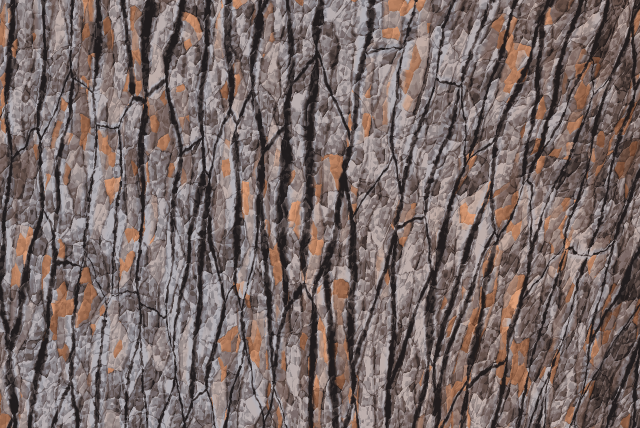
Give the GLSL for this texture, as a WebGL 2 fragment shader.

```glsl
#version 300 es
precision highp float;
// Weathered conifer bark: leaning fissures, rough grey ridges and warm flakes.
// Four scales of stretched cellular noise, bent by layered sines, set the
// relief and a tone, which is then looked up in a brown-to-pale ramp.
uniform vec2 u_resolution;
out vec4 fragColor;

struct Cell {
  vec2 id;      // two random values of the cell
  vec2 normal;  // direction across the nearest border
  float edge;   // distance to that border
};

vec2 hash2(vec2 c) {
  vec3 h = fract(c.xyx * vec3(.1031, .1030, .0973));
  h += dot(h, h.yzx + 33.33);
  return fract((h.xx + h.yz) * h.zy);
}

Cell cells(vec2 p) {
  vec2 base = floor(p), f = fract(p), center = vec2(0.);
  Cell c = Cell(vec2(0.), vec2(1., 0.), 9.);
  float nearest = 9.;
  for (int j = -1; j <= 1; j++)
    for (int i = -1; i <= 1; i++) {
      vec2 g = vec2(i, j), r = g + .1 + .8 * hash2(base + g) - f;
      if (dot(r, r) < nearest) {
        nearest = dot(r, r);
        center = r;
        c.id = hash2(base + g + 57.);
      }
    }
  for (int j = -1; j <= 1; j++)
    for (int i = -1; i <= 1; i++) {
      vec2 g = vec2(i, j), r = g + .1 + .8 * hash2(base + g) - f;
      vec2 across = r - center;
      if (dot(across, across) > 1e-4) {
        vec2 n = normalize(across);
        float e = dot(.5 * (r + center), n);
        if (e < c.edge) { c.edge = e; c.normal = n; }
      }
    }
  return c;
}

// Layered, rotated sines, each bent by the sum so far
vec2 wobble(vec2 p) {
  vec2 w = vec2(0.);
  float amp = 1.;
  for (int i = 0; i < 5; i++) {
    p = mat2(.8, .6, -.6, .8) * p * 1.9 + 1.7;
    w += amp * sin(p.yx + 1.4 * w);
    amp *= .55;
  }
  return w;
}

// Border distance that keeps upright cracks wide and level ones thin
float uprightGap(Cell c) {
  return c.edge / max(c.normal.x * c.normal.x, .13);
}

vec3 toneRamp(float t) {
  vec3 c = mix(vec3(.13, .11, .11), vec3(.24, .20, .19), smoothstep(-.1, .14, t));
  c = mix(c, vec3(.38, .32, .30), smoothstep(.16, .34, t));
  c = mix(c, vec3(.47, .42, .42), smoothstep(.34, .49, t));
  c = mix(c, vec3(.57, .54, .54), smoothstep(.49, .64, t));
  return mix(c, vec3(.73, .69, .68), smoothstep(.64, .84, t));
}

vec3 bark(vec2 p) {
  // Lean grows toward the right side of the trunk
  float right = smoothstep(.7, 1.45, p.x);
  vec2 q = vec2(p.x - (p.y - .5) * (.06 + .28 * right), p.y);
  vec2 bend = wobble(q * vec2(5., 2.5));
  q += bend * vec2(.007, .012);
  vec2 jag = wobble(q * vec2(26., 15.) + 5.);

  Cell ridge = cells((q + jag * vec2(.0035, .007)) * vec2(15., 2.6));
  Cell plate = cells((q + jag * vec2(.004, .007)) * vec2(25., 9.) + 3.);
  Cell flake = cells((q + jag * vec2(.003, .005)) * vec2(60., 29.) + 9.);
  Cell grain = cells((q + jag * .002) * vec2(165., 120.) + 21.);

  // Deep fissures, their rough rims, and thin seams between plates
  float gap = uprightGap(ridge) + .05 * (grain.id.y - .5);
  float width = clamp(.10 + .05 * bend.x, .04, .19);
  float fissure = 1. - smoothstep(.4 * width, 1.4 * width, gap);
  float rim = 1. - smoothstep(.14, .34, gap);
  float seam = 1. - smoothstep(.02, .13, uprightGap(plate));

  // Flake lips: shaded toward the lower right, lit on the other side
  float lip = 1. - smoothstep(.02, .22, flake.edge);
  float facing = dot(flake.normal, vec2(-.75, .65));
  float calm = smoothstep(.45, .65, plate.id.y) * (1. - rim);

  float tone = .61 + .30 * (plate.id.x - .5) + .06 * rim;
  tone += mix(.46, .24, calm) * (flake.id.x - .5);
  tone += mix(.36, .20, calm) * (grain.id.x - .5);
  tone += lip * facing * mix(.20, .13, calm) + .03 * jag.x;
  tone -= .28 * seam * (1. - .4 * calm) + .70 * fissure;
  tone -= .20 * smoothstep(1.05, 1.5, p.x) + .07 * (1. - smoothstep(0., .2, p.x));

  // Blue-grey rims, rosy plate faces, scattered ochre flakes
  float region = sin(p.x * 5.2 - 2.9 + .6 * bend.y) * sin(p.y * 3. + .8);
  float rosy = clamp(.35 + .4 * calm + .35 * right + .2 * region - .35 * rim, 0., 1.);
  vec3 color = toneRamp(tone) * mix(vec3(.96, 1., 1.05), vec3(1.06, .98, .93), rosy);
  float warmth = .6 * plate.id.y + .4 * flake.id.y + .08 * region + .05 * right - .06 * rim;
  float ochre = smoothstep(.72, .78, warmth) * (1. - fissure);
  vec3 ochreColor = mix(vec3(.34, .23, .18), vec3(.83, .66, .57), clamp(tone, 0., 1.));
  ochreColor *= mix(vec3(1.), vec3(1.07, .94, .80), step(.6, flake.id.y));
  return mix(color, ochreColor, .9 * ochre);
}

void main() {
  // Four samples per pixel soften the flake borders
  vec3 sum = vec3(0.);
  for (int i = 0; i < 4; i++) {
    vec2 offset = vec2(i % 2, i / 2) * .5 - .25;
    sum += bark((gl_FragCoord.xy + offset) / u_resolution.y);
  }
  fragColor = vec4(sum * .25, 1.);
}
```
